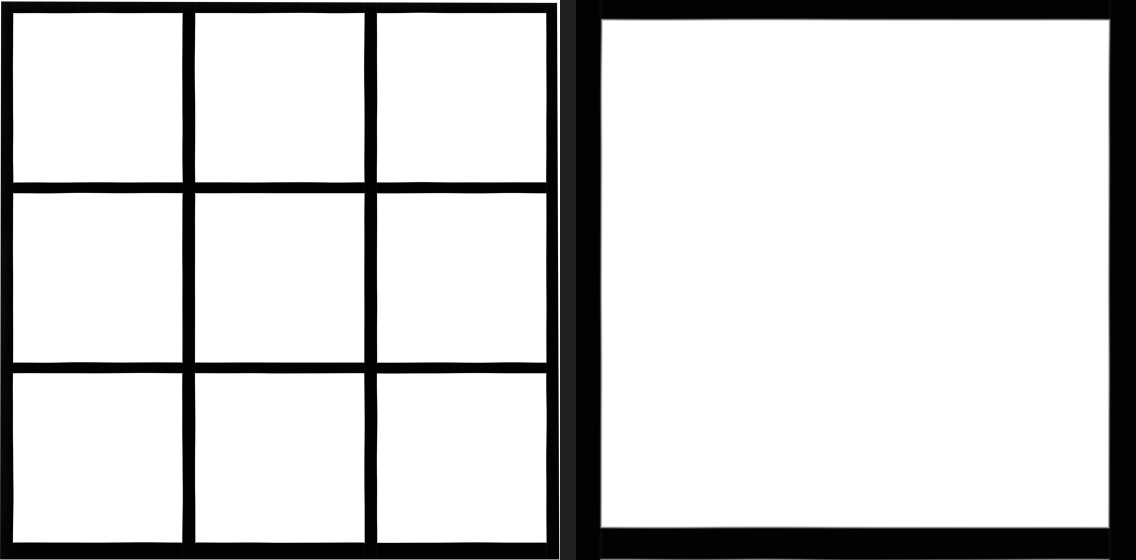
Left, the full canvas; right, a detail of the centre.
This pattern is drawn by a Shadertoy shader. Its source:

```glsl
// A black lattice of three by three square openings on white.
// Openings are one box distance folded over a clamped grid; gradient noise
// makes the bar edges slightly uneven and gives the black paint a faint sheen.

vec2 hashGradient(vec2 cell) {
    vec2 h = vec2(dot(cell, vec2(127.1, 311.7)), dot(cell, vec2(269.5, 183.3)));
    return 2.0 * fract(sin(h) * 43758.5) - 1.0;
}

float gradientNoise(vec2 p) {
    vec2 i = floor(p), f = fract(p);
    vec2 u = f * f * (3.0 - 2.0 * f);
    vec2 e = vec2(0.0, 1.0);
    return mix(
        mix(dot(hashGradient(i), f), dot(hashGradient(i + e.yx), f - e.yx), u.x),
        mix(dot(hashGradient(i + e.xy), f - e.xy), dot(hashGradient(i + e.yy), f - e.yy), u.x),
        u.y);
}

float boxDistance(vec2 p, vec2 halfSize) {
    vec2 q = abs(p) - halfSize;
    return length(max(q, 0.0)) + min(max(q.x, q.y), 0.0);
}

// Negative inside the outer outline, whose sides lean slightly.
float outlineDistance(vec2 uv) {
    float sides = max(0.002 * uv.y - uv.x, uv.x - 0.9987 + 0.004 * uv.y);
    float ends = max(0.001 - uv.y, uv.y - 0.9974 + 0.0026 * uv.x);
    return max(sides, ends);
}

void mainImage(out vec4 fragColor, in vec2 fragCoord) {
    vec2 uv = fragCoord / iResolution.xy;
    float soft = max(0.0011, 0.75 / min(iResolution.x, iResolution.y));

    // Fold the canvas onto one opening
    vec2 pitch = vec2(0.3249, 0.3216);
    vec2 offset = uv - vec2(0.4996, 0.5039);
    vec2 cell = clamp(floor(offset / pitch + 0.5), -1.0, 1.0);
    vec2 local = offset - cell * pitch;

    // Uneven edges, different for every opening
    vec2 wobble = vec2(gradientNoise(vec2(uv.y * 14.0, cell.x * 3.7 + 0.4)),
                       gradientNoise(vec2(uv.x * 14.0, cell.y * 5.3 + 9.6)));
    float opening = boxDistance(local + 0.0012 * wobble, vec2(0.1512));
    float outline = outlineDistance(uv);

    // Black paint: streaks along the left and top bars, faint seams at joints
    float streak = 0.5 + 0.5 * gradientNoise(uv * vec2(90.0, 12.0));
    float edgeBars = smoothstep(0.024, 0.004, min(uv.x, 1.0 - uv.y));
    float seam = smoothstep(0.0015, 0.0, abs(abs(local.x) - 0.1515))
               * smoothstep(0.1512, 0.1530, abs(local.y));
    float sheen = 0.05 * streak * edgeBars + 0.035 * seam;
    vec3 paint = vec3(0.006, 0.007, 0.007) + sheen;

    float bars = smoothstep(-soft, soft, opening) * smoothstep(soft, -soft, outline);
    fragColor = vec4(mix(vec3(1.0), paint, bars), 1.0);
}
```
